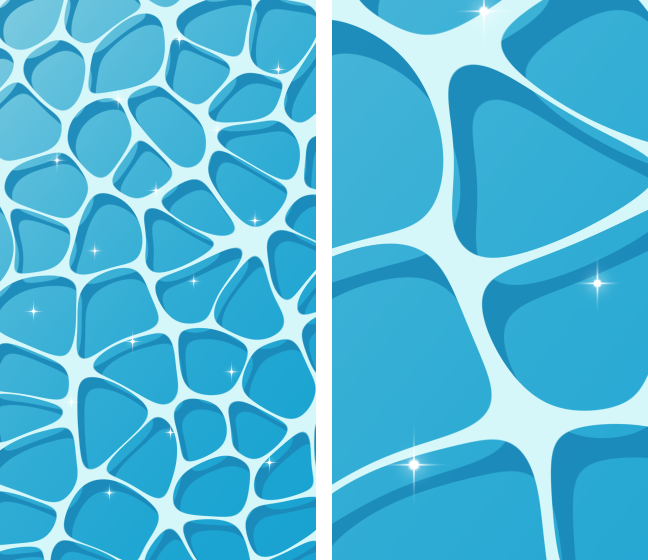
Left, the full canvas; right, a detail of the centre.
Write a WebGL 1 fragment shader that draws this texture.

```glsl
precision highp float;
// Sunlit pool water: pale caustic lines with rounded junctions, their shadow
// on the pool floor, a diagonal blue gradient and a few four-pointed glints.
// The net is cellular noise whose edge distances are blended by a soft minimum.
uniform vec2 u_resolution;

// Lengths are fractions of the canvas height.
const vec2 CELL_SIZE = vec2(0.138, 0.102);
const float JITTER = 0.84;
const float ROUNDING = 0.0112;
const float LINE_HALF = 0.0017;
const float LINE_VARIATION = 0.0008;
const float SHADOW_HALF = 0.0030;
const vec2 SHADOW_OFFSET = vec2(0.012, -0.018);
const float SHADOW_OPACITY = 0.88;
const int GLINT_COUNT = 16;
const float GLINT_LENGTH = 0.024;

const vec3 WATER_LIGHT = vec3(0.50, 0.80, 0.88);
const vec3 WATER_DEEP = vec3(0.10, 0.64, 0.82);
const vec3 SHADOW_COLOR = vec3(0.10, 0.53, 0.72);
const vec3 LINE_COLOR = vec3(0.84, 0.97, 0.98);

vec2 hash2(vec2 p) {
  vec3 q = fract(p.xyx * vec3(0.1031, 0.1030, 0.0973));
  q += dot(q, q.yzx + 33.33);
  return fract((q.xx + q.yz) * q.zy);
}

vec2 seedPoint(vec2 id) {
  return (id + 0.5 + JITTER * (hash2(id + 41.0) - 0.5)) * CELL_SIZE;
}

// Layered sines bend the straight cell borders into curves.
vec2 warp(vec2 p) {
  p += 0.012 * sin(p.yx * vec2(17.0, 14.0) + vec2(0.6, 2.1));
  return p + 0.005 * sin(p.yx * vec2(39.0, 33.0) + vec2(1.7, 4.0));
}

// Soft distance to the cell borders; it dips below zero at the junctions.
float netDistance(vec2 p) {
  p = warp(p);
  vec2 home = floor(p / CELL_SIZE);
  vec2 nearestId = home;
  vec2 toNearest = vec2(0.0);
  float best = 10.0;
  for (int j = -1; j <= 1; j++) {
    for (int i = -1; i <= 1; i++) {
      vec2 id = home + vec2(float(i), float(j));
      vec2 r = seedPoint(id) - p;
      float d = dot(r, r);
      if (d < best) {
        best = d;
        nearestId = id;
        toNearest = r;
      }
    }
  }
  float sum = 0.0;
  for (int j = -2; j <= 2; j++) {
    for (int i = -2; i <= 2; i++) {
      if (i != 0 || j != 0) {
        vec2 r = seedPoint(nearestId + vec2(float(i), float(j))) - p;
        float border = dot(0.5 * (r + toNearest), normalize(r - toNearest));
        sum += exp(-border / ROUNDING);
      }
    }
  }
  return -ROUNDING * log(max(sum, 1e-9));
}

float ray(float along, float across, float reach, float pixel) {
  float taper = max(0.0, 1.0 - abs(along) / reach);
  return taper * taper * (1.0 - smoothstep(0.0, 0.0007 + pixel * 0.6, abs(across)));
}

float glint(vec2 d, float size, float pixel) {
  float reach = GLINT_LENGTH * size;
  float r = length(d);
  float rays = max(ray(d.y, d.x, reach, pixel), ray(d.x, d.y, reach * 0.85, pixel));
  float core = 1.0 - smoothstep(0.001, 0.0042 * size, r);
  float halo = 0.3 * exp(-r * r / (0.00005 * size));
  return min(1.0, max(rays, core) + halo);
}

void main() {
  float pixel = 1.0 / u_resolution.y;
  vec2 uv = gl_FragCoord.xy / u_resolution;
  vec2 p = gl_FragCoord.xy * pixel;
  float aspect = u_resolution.x * pixel;

  // Water, lightest at the upper left
  float depth = (uv.x + 1.4 * (1.0 - uv.y)) / 2.4;
  vec3 color = mix(WATER_LIGHT, WATER_DEEP, 1.0 - (1.0 - depth) * (1.0 - depth));

  // Shadow of the net, displaced right and down
  float shadow = netDistance(p - SHADOW_OFFSET) - SHADOW_HALF;
  color = mix(color, SHADOW_COLOR, SHADOW_OPACITY * (1.0 - smoothstep(-0.7 * pixel, 0.7 * pixel, shadow)));

  // Bright net of uneven width
  float width = LINE_HALF + LINE_VARIATION * sin(p.x * 23.0 + 2.0 * sin(p.y * 19.0));
  float net = netDistance(p) - width;
  color = mix(color, LINE_COLOR, 1.0 - smoothstep(-0.7 * pixel, 0.7 * pixel, net));

  // Glints spread evenly over the height
  for (int i = 0; i < GLINT_COUNT; i++) {
    float n = float(i);
    vec2 center = vec2((0.1 + 0.82 * fract(n * 0.618 + 0.3)) * aspect, 0.12 + 0.81 * n / float(GLINT_COUNT - 1));
    float size = 0.7 + 0.45 * hash2(vec2(n, 7.0)).x;
    color = mix(color, vec3(1.0), glint(p - center, size, pixel));
  }
  gl_FragColor = vec4(color, 1.0);
}
```
